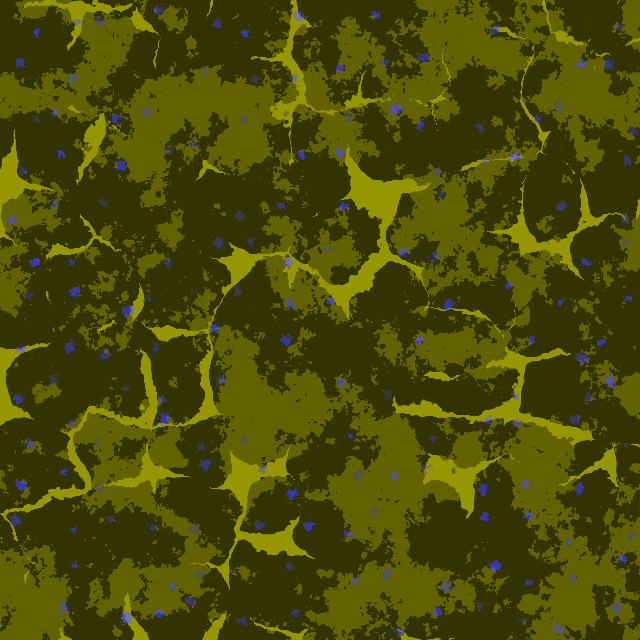
Reproduce this texture procedurally as a WebGL 1 fragment shader.

```glsl
precision highp float;

uniform vec2 u_resolution;

#define PATCH_SCALE 13.0
#define PATCH_LEVEL 0.532
#define PATCH_GAIN 0.73
#define CRACK_SCALE 8.5
#define CRACK_WIDTH 0.42
#define CRACK_BIAS 0.53
#define CRACK_ROUGHNESS 0.03
#define SPECK_SCALE 14.0
#define SPECK_SHARE 0.78
#define SPECK_RADIUS 0.0066

const vec3 DARK_OLIVE = vec3(0.20, 0.20, 0.0);
const vec3 MID_OLIVE = vec3(0.385, 0.385, 0.0);
const vec3 BRIGHT_OLIVE = vec3(0.59, 0.59, 0.0);

float hash(vec2 p) {
  vec3 q = fract(vec3(p.xyx) * 0.1031);
  q += dot(q, q.yzx + 33.33);
  return fract((q.x + q.y) * q.z);
}

vec2 hash2(vec2 p) {
  return vec2(hash(p + 17.3), hash(p + 91.7));
}

float noise(vec2 p) {
  vec2 i = floor(p);
  vec2 f = fract(p);
  f = f * f * (3.0 - 2.0 * f);
  float low = mix(hash(i), hash(i + vec2(1.0, 0.0)), f.x);
  float high = mix(hash(i + vec2(0.0, 1.0)), hash(i + 1.0), f.x);
  return mix(low, high, f.y);
}

// Signed displacement, -0.5..0.5 per axis
vec2 wobble(vec2 p) {
  return vec2(noise(p + 5.0), noise(p + 43.0)) - 0.5;
}

// Rotated octaves, normalised to 0..1
float fbm(vec2 p) {
  float sum = 0.0;
  float total = 0.0;
  float weight = 1.0;
  for (int i = 0; i < 6; i++) {
    sum += weight * noise(p);
    total += weight;
    weight *= PATCH_GAIN;
    p = mat2(1.6, 1.2, -1.2, 1.6) * p + 37.1;
  }
  return sum / total;
}

// Distance to rounded cell borders: small on edges, widening at junctions
float cellBorder(vec2 p) {
  vec2 cell = floor(p);
  vec3 nearest = vec3(8.0);
  for (int y = -1; y <= 1; y++) {
    for (int x = -1; x <= 1; x++) {
      vec2 id = cell + vec2(float(x), float(y));
      float d = length(id + 0.05 + 0.9 * hash2(id) - p);
      if (d < nearest.x) nearest = vec3(d, nearest.xy);
      else if (d < nearest.y) nearest = vec3(nearest.x, d, nearest.y);
      else nearest.z = min(nearest.z, d);
    }
  }
  vec2 gap = max(nearest.yz - nearest.x, 0.0001);
  return gap.x * gap.y / (gap.x + gap.y);
}

// x: coverage of a scattered ragged speck, y: its blue strength
vec2 speck(vec2 uv) {
  vec2 id = floor(uv * SPECK_SCALE);
  vec2 center = (id + mix(vec2(0.15), vec2(0.85), hash2(id + 211.0))) / SPECK_SCALE;
  float grain = noise(uv * 260.0);
  float radius = SPECK_RADIUS * mix(0.7, 1.25, hash(id + 53.0));
  float d = length(uv - center) + 0.010 * (grain - 0.5);
  float present = step(hash(id + 307.0), SPECK_SHARE);
  float strength = mix(0.25, 0.78, hash(id + 401.0)) * mix(0.75, 1.1, grain);
  return vec2(present * (1.0 - smoothstep(radius - 0.0008, radius + 0.0008, d)), strength);
}

void main() {
  vec2 uv = gl_FragCoord.xy / min(u_resolution.x, u_resolution.y);

  // Crack opening varies along the border and closes in many places
  float opening = mix(noise(uv * 7.0 + 63.0), noise(uv * 19.0 + 29.0), 0.45);
  vec2 jag = wobble(uv * 95.0) + 0.7 * wobble(uv * 210.0);
  vec2 bend = wobble(uv * 24.0);
  vec2 cellPos = uv * CRACK_SCALE + 0.22 * bend + 1.6 * CRACK_ROUGHNESS * jag;
  float width = CRACK_WIDTH * (opening - CRACK_BIAS) + CRACK_ROUGHNESS * jag.x;
  float crack = 1.0 - smoothstep(-0.005, 0.005, cellBorder(cellPos) - width);

  // Ragged patches, sparser where cracks open
  float level = PATCH_LEVEL + 0.08 * (opening - 0.5);
  float patches = smoothstep(-0.004, 0.004, fbm(uv * PATCH_SCALE + 11.0) - level);

  vec3 color = mix(DARK_OLIVE, MID_OLIVE, patches);
  color = mix(color, BRIGHT_OLIVE, crack);

  // Specks tint the ground blue
  vec2 spot = speck(uv);
  vec3 tint = vec3(mix(color.rg, vec2(0.25), 0.4), spot.y);
  color = mix(color, tint, spot.x);

  gl_FragColor = vec4(color, 1.0);
}
```
